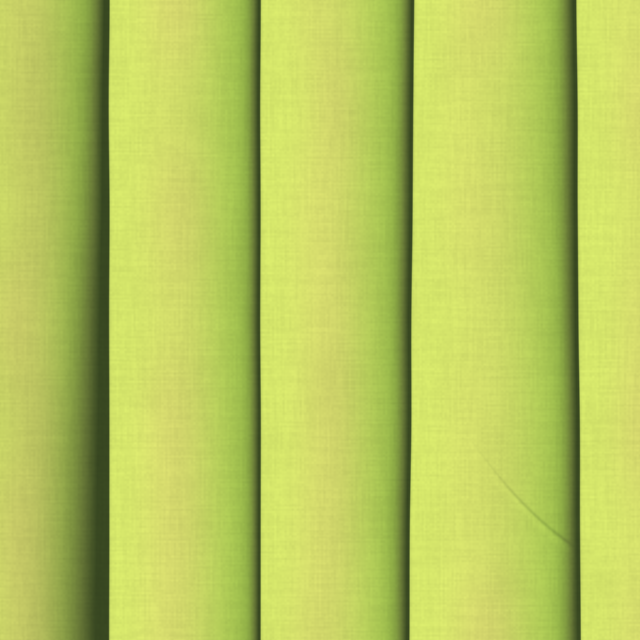
This texture is drawn by a Shadertoy shader. Its source:

```glsl
// Lime cloth hung in four overlapping vertical pleats, with a faint crease.
// Panels are painted left to right; each one is shaded by its distance to
// the next fold, then finished with soft mottling and a fine thread weave.

const vec3 SHADOW = vec3(0.22, 0.28, 0.13);
const vec3 LIT = vec3(0.835, 0.905, 0.415);
const vec3 TAN_TINT = vec3(0.010, -0.035, 0.015);
const vec3 GREEN_TINT = vec3(-0.045, 0.010, -0.035);
const int FOLDS = 4;

float hash(vec2 p) {
    vec3 q = fract(p.xyx * 0.1031);
    q += dot(q, q.yzx + 33.33);
    return fract((q.x + q.y) * q.z);
}

float valueNoise(vec2 p) {
    vec2 cell = floor(p), f = fract(p);
    f = f * f * (3.0 - 2.0 * f);
    float low = mix(hash(cell), hash(cell + vec2(1, 0)), f.x);
    float high = mix(hash(cell + vec2(0, 1)), hash(cell + vec2(1, 1)), f.x);
    return mix(low, high, f.y);
}

// Horizontal position of a fold; the later pleats are wider and lean a little
float foldEdge(int i, float y) {
    float n = float(i);
    float lean = i == 2 ? 0.007 : (i == 3 ? -0.007 : 0.0);
    float wobble = 0.0015 * (valueNoise(vec2(n * 7.0 + 3.0, y * 6.0)) - 0.5);
    return 0.1705 + 0.2363 * n + 0.025 * smoothstep(2.0, 3.0, n)
         + lean * (y - 0.5) + wobble;
}

// Width of the dark shadow beside a fold; the first one opens downward
float shadowWidth(int i, float y) {
    if (i == 0) return mix(0.056, 0.020, smoothstep(-0.1, 1.05, y));
    return 0.008 + 0.003 * float(i) + 0.003 * valueNoise(vec2(float(i) * 5.0, y * 3.0));
}

float falloff(float d, float width, float power) {
    return exp(-pow(max(d, 0.0) / width, power));
}

// Slightly bowed diagonal crease: dark line with a pale lower lip
float creaseLight(vec2 uv) {
    float t = (uv.x - 0.716) / 0.17;
    float curveY = 0.342 - 0.188 * t - 0.068 * t * (1.0 - t);
    float d = (uv.y - curveY) / 1.5;
    float fade = smoothstep(0.0, 0.7, t) * (1.0 - smoothstep(0.97, 1.08, t));
    float groove = exp(-pow(d / 0.0025, 2.0));
    float lip = exp(-pow((d + 0.006) / 0.005, 2.0));
    return fade * (0.04 * lip - 0.13 * groove);
}

// Colour of the panel lying between folds i and i + 1
vec3 panelColor(vec2 uv, int i, float left, float right) {
    float across = (uv.x - left) / (right - left);
    float gap = right - uv.x;
    float width = shadowWidth(i + 1, uv.y);

    // Slow curvature, broad penumbra and narrow contact shadow
    float light = 1.0 - 0.15 * smoothstep(0.25, 0.85, across);
    if (i < 0) light -= 0.09;
    light -= 0.24 * falloff(gap, 0.034 + 0.6 * width, 1.6);
    light -= 0.70 * falloff(gap, width, 1.5);

    // Darkened hem at the overlapping edge
    light -= 0.14 * falloff(uv.x - left, 0.0025, 1.5);
    if (i == 2) light += creaseLight(uv);

    vec3 color = mix(SHADOW, LIT, clamp(light, 0.0, 1.05));
    float center = exp(-pow((across - 0.42) / 0.22, 2.0));
    float stain = valueNoise(uv * vec2(9.0, 6.0) + float(i) * 3.0);
    color += TAN_TINT * center * (0.4 + stain);
    color += GREEN_TINT * smoothstep(0.5, 0.9, across) * smoothstep(0.2, 0.7, light);
    return color;
}

// Fine crossing threads plus gentle cloudy mottling
float clothTexture(vec2 uv) {
    float warp = valueNoise(uv * vec2(300.0, 22.0)) - 0.5;
    float weft = valueNoise(uv * vec2(22.0, 300.0) + 41.0) - 0.5;
    float grain = valueNoise(uv * 260.0 + 17.0) - 0.5;
    float cloud = valueNoise(uv * vec2(14.0, 10.0) + 5.0) - 0.5;
    return 0.030 * warp + 0.030 * weft + 0.030 * grain + 0.025 * cloud;
}

void mainImage(out vec4 fragColor, in vec2 fragCoord) {
    vec2 uv = fragCoord / iResolution.xy;
    float soft = max(0.0015, 1.0 / iResolution.x);

    // Each panel covers the shadowed end of the one before it
    float left = foldEdge(-1, uv.y);
    vec3 color = SHADOW;
    for (int i = -1; i < FOLDS; i++) {
        float right = foldEdge(i + 1, uv.y);
        float cover = smoothstep(-soft, soft, uv.x - left);
        color = mix(color, panelColor(uv, i, left, right), cover);
        left = right;
    }

    color *= 1.0 + clothTexture(uv);
    fragColor = vec4(clamp(color, 0.0, 1.0), 1.0);
}
```
